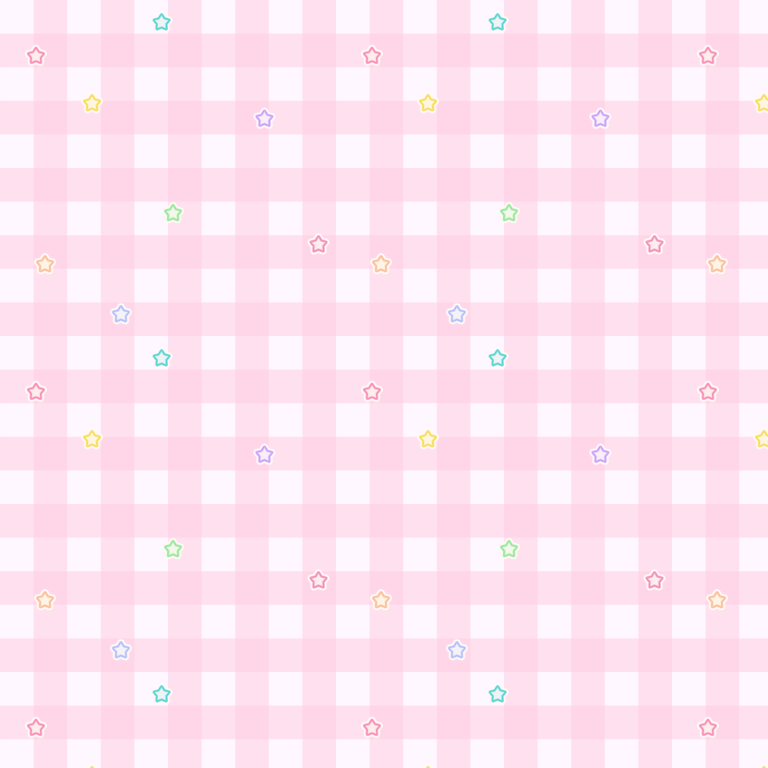
Reproduce this pattern procedurally as a Shadertoy shader.

```glsl
// Pastel pink gingham scattered with small outlined stars.
// Two translucent stripe sets cross to make the checks; a loop draws
// eight star stickers in each square tile, wrapped so the tile repeats.

const float TILE_SIZE = 0.4375;      // tile width as a share of the canvas
const float CHECKS_PER_TILE = 5.0;
const float STAR_RADIUS = 0.0225;    // star sizes are shares of the tile
const float STAR_INNER = 0.58;
const float STAR_ROUNDING = 0.002;
const float LINE_HALF_WIDTH = 0.003;
const float HALO_WIDTH = 0.009;
const int STAR_COUNT = 8;

const vec3 CLOTH_WHITE = vec3(1.0, 0.967, 1.0);
const vec3 SINGLE_PINK = vec3(1.0, 0.88, 0.935);
const vec3 DOUBLE_PINK = vec3(1.0, 0.838, 0.91);
const vec3 HALO_WHITE = vec3(1.0, 0.98, 0.97);

// Star centres, measured from the top left of the tile
const vec2 STAR_CENTRES[STAR_COUNT] = vec2[](
    vec2(0.481, 0.067), vec2(0.107, 0.167), vec2(0.274, 0.308), vec2(0.787, 0.354),
    vec2(0.515, 0.635), vec2(0.948, 0.728), vec2(0.134, 0.787), vec2(0.360, 0.936));

// Teal, pink, yellow, purple, green, rose, orange, blue
const vec3 STAR_COLOURS[STAR_COUNT] = vec3[](
    vec3(0.36, 0.82, 0.83), vec3(0.96, 0.56, 0.70),
    vec3(0.98, 0.86, 0.35), vec3(0.80, 0.62, 0.98),
    vec3(0.60, 0.90, 0.60), vec3(0.95, 0.55, 0.70),
    vec3(0.98, 0.75, 0.58), vec3(0.70, 0.75, 0.98));

// Coverage of a shape from its signed distance
float fillMask(float dist, float softness) {
    return 1.0 - smoothstep(-softness, softness, dist);
}

// Signed distance to a five-pointed star, one tip along +y
float starDistance(vec2 p, float radius, float innerRatio) {
    float sector = radians(72.0);
    float angle = abs(mod(atan(p.x, p.y) + 0.5 * sector, sector) - 0.5 * sector);
    vec2 folded = length(p) * vec2(cos(angle), sin(angle));
    vec2 tip = vec2(radius, 0.0);
    vec2 notch = radius * innerRatio * vec2(cos(0.5 * sector), sin(0.5 * sector));
    vec2 edge = notch - tip;
    vec2 fromTip = folded - tip;
    float along = clamp(dot(fromTip, edge) / dot(edge, edge), 0.0, 1.0);
    float side = edge.y * fromTip.x - edge.x * fromTip.y;
    return length(fromTip - edge * along) * sign(side);
}

// Stripes cover the second half of every check, on both axes
vec3 gingham(vec2 tilePos, float pixel) {
    vec2 dist = abs(fract(tilePos * CHECKS_PER_TILE - 0.25) - 0.5) - 0.25;
    float softness = 0.7 * pixel * CHECKS_PER_TILE;
    float across = fillMask(dist.x, softness);
    float down = fillMask(dist.y, softness);
    vec3 cloth = mix(CLOTH_WHITE, SINGLE_PINK, max(across, down));
    return mix(cloth, DOUBLE_PINK, across * down);
}

// Pale halo and centre with a coloured outline
vec3 addStar(vec3 base, vec2 p, vec3 ink, float pixel) {
    float dist = starDistance(p, STAR_RADIUS, STAR_INNER) - STAR_ROUNDING;
    vec3 colour = mix(base, HALO_WHITE, fillMask(dist - HALO_WIDTH, pixel));
    colour = mix(colour, mix(HALO_WHITE, ink, 0.12), fillMask(dist, pixel));
    return mix(colour, ink, fillMask(abs(dist) - LINE_HALF_WIDTH, pixel));
}

void mainImage(out vec4 fragColor, in vec2 fragCoord) {
    // Tile coordinates run down from the top left corner
    vec2 canvas = fragCoord / iResolution.y;
    vec2 tilePos = vec2(canvas.x, 1.0 - canvas.y) / TILE_SIZE;
    float pixel = 1.0 / (iResolution.y * TILE_SIZE);

    vec3 colour = gingham(tilePos, pixel);
    for (int i = 0; i < STAR_COUNT; i++) {
        vec2 offset = fract(tilePos - STAR_CENTRES[i] + 0.5) - 0.5;
        colour = addStar(colour, vec2(offset.x, -offset.y), STAR_COLOURS[i], pixel);
    }
    fragColor = vec4(colour, 1.0);
}
```
